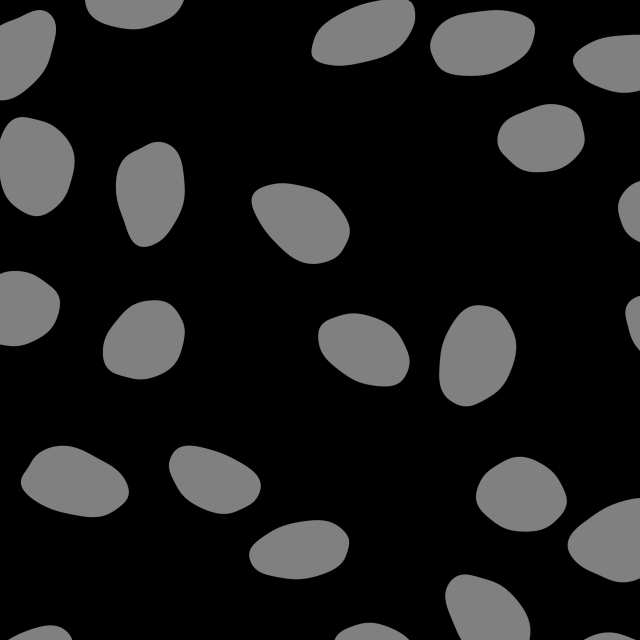
A Shadertoy shader for this pattern:

```glsl
// Scattered flat grey grains on black: rounded, slightly lumpy ovals.
// One grain per cell of a jittered grid; crowded centres push apart, each
// outline is an ellipse bent by a few harmonics, and a gap parts neighbours.

const vec3  BACKGROUND    = vec3(0.0);
const vec3  GRAIN_COLOUR  = vec3(0.5);
const float CELLS         = 4.0;               // cells per canvas height
const vec2  GRID_OFFSET   = vec2(0.35, 0.6);   // in cells
const float JITTER        = 0.72;              // in cells
const float SPACING       = 0.7;               // wanted centre distance, in cells
const vec2  HALF_LENGTH   = vec2(0.067, 0.088); // smallest, largest
const vec2  HALF_WIDTH    = vec2(0.044, 0.062);
const float MEAN_ANGLE    = 0.3;               // radians from horizontal
const float ANGLE_SPREAD  = 1.6;
const float EGG           = 0.065;             // outline harmonics, relative
const float LUMPS         = 0.035;
const float RIPPLE        = 0.010;
const float GAP           = 0.008;             // least gap between grains
const float TAU           = 6.2831853;

// Integer hash of a cell and a salt, giving three values in 0..1
vec3 hash3(vec2 cell, int salt) {
    uvec3 v = uvec3(ivec3(ivec2(cell), salt));
    v = v * 1664525u + 1013904223u;
    v.x += v.y * v.z; v.y += v.z * v.x; v.z += v.x * v.y;
    v ^= v >> 16u;
    v.x += v.y * v.z; v.y += v.z * v.x; v.z += v.x * v.y;
    return vec3(v >> 8u) / 16777216.0;
}

vec2 jitteredCentre(vec2 cell) {
    return cell + 0.5 + JITTER * (hash3(cell, 1).xy - 0.5);
}

// Centre after one step of pushing away from close neighbours
vec2 relaxedCentre(vec2 cell) {
    vec2 centre = jitteredCentre(cell);
    vec2 push = vec2(0.0);
    for (int j = -1; j <= 1; j++)
    for (int i = -1; i <= 1; i++) {
        if (i == 0 && j == 0) continue;
        vec2 away = centre - jitteredCentre(cell + vec2(i, j));
        float dist = max(length(away), 1e-3);
        push += 0.5 * max(SPACING - dist, 0.0) * away / dist;
    }
    return centre + push;
}

// Approximate signed distance to the outline of the grain of a cell
float grainDistance(vec2 p, vec2 cell) {
    vec3 size  = hash3(cell, 2);
    vec3 turn  = hash3(cell, 3);
    vec3 phase = TAU * hash3(cell, 4);

    float angle = MEAN_ANGLE + ANGLE_SPREAD * (turn.x + turn.y - 1.0);
    float c = cos(angle), s = sin(angle);
    vec2 q = vec2(c * p.x + s * p.y, c * p.y - s * p.x);

    vec2 axes = vec2(mix(HALF_LENGTH.x, HALF_LENGTH.y, size.x),
                     mix(HALF_WIDTH.x, HALF_WIDTH.y, size.y));
    vec2 unit = q / axes;
    float radius = max(length(unit), 1e-3);
    float a = atan(unit.y, unit.x + 1e-6);
    float outline = 1.0 + EGG * cos(3.0 * a + phase.x) * mix(0.4, 1.0, size.z)
                        + LUMPS * cos(4.0 * a + phase.y) * turn.z
                        + RIPPLE * cos(7.0 * a + phase.z);
    float slope = max(length(unit / axes), 1e-3) / radius;
    return (radius - outline) / slope;
}

void mainImage(out vec4 fragColor, in vec2 fragCoord) {
    float pixel = 1.0 / iResolution.y;
    vec2 p = fragCoord * pixel * CELLS + GRID_OFFSET;
    vec2 home = floor(p);

    // Distances to the nearest and second nearest grain
    float nearest = 1.0, second = 1.0;
    for (int j = -1; j <= 1; j++)
    for (int i = -1; i <= 1; i++) {
        vec2 cell = home + vec2(i, j);
        float d = grainDistance((p - relaxedCentre(cell)) / CELLS, cell);
        second = min(second, max(nearest, d));
        nearest = min(nearest, d);
    }

    // Part touching grains along the line midway between them
    float d = max(nearest, 0.5 * (nearest - second + GAP));
    float cover = 1.0 - smoothstep(-0.7 * pixel, 0.7 * pixel, d);
    fragColor = vec4(mix(BACKGROUND, GRAIN_COLOUR, cover), 1.0);
}
```
